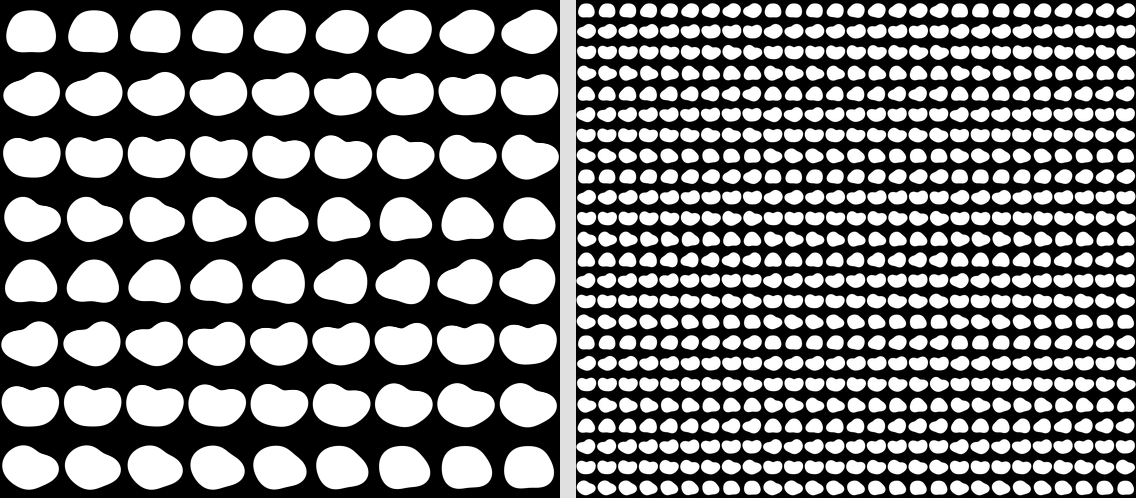
Left, the tile; right, the same tile 3 across and 3 down.
Give the GLSL for this pattern, as a Shadertoy shader.

```glsl
const float TAU = 6.2831853;
const vec2 GRID = vec2(9.0, 8.0);
const vec3 INK = vec3(0.0);
const vec3 PAPER = vec3(1.0);

// Sum of turning waves around the outline, in cell units
float blobRadius(float angle, float phase) {
    float size = 0.383 - 0.006 * cos(2.0 * phase);
    float shift = 0.012 * sin(angle + phase) - 0.032 * sin(angle)
                + 0.023 * sin(2.0 * phase) * cos(angle);
    float oval = 0.056 * cos(2.0 * angle) - 0.028 * cos(2.0 * (angle + phase));
    float sharpness = 0.029 - 0.0105 * cos(phase);
    float triangle = -sharpness * sin(3.0 * angle + 2.0 * phase);
    float square = -0.014 * cos(4.0 * (angle + phase));
    return size + shift + oval + triangle + square;
}

float blobMask(vec2 p, float phase, float pixel) {
    float edge = length(p) - blobRadius(atan(p.y, p.x), phase);
    return 1.0 - smoothstep(-0.7 * pixel, 0.7 * pixel, edge);
}

// Phase advances along each row, then on to the row below
float cellPhase(vec2 cell, vec2 grid) {
    float row = grid.y - 1.0 - cell.y;
    return TAU * (row * grid.x + cell.x) / (grid.x * grid.y);
}

void mainImage(out vec4 fragColor, in vec2 fragCoord) {
    vec2 gridPos = fragCoord / iResolution.xy * GRID;
    vec2 cell = floor(gridPos);
    vec2 local = gridPos - cell - 0.5;
    float pixel = GRID.y / iResolution.y;

    float mask = blobMask(local, cellPhase(cell, GRID), pixel);
    fragColor = vec4(mix(INK, PAPER, mask), 1.0);
}
```
